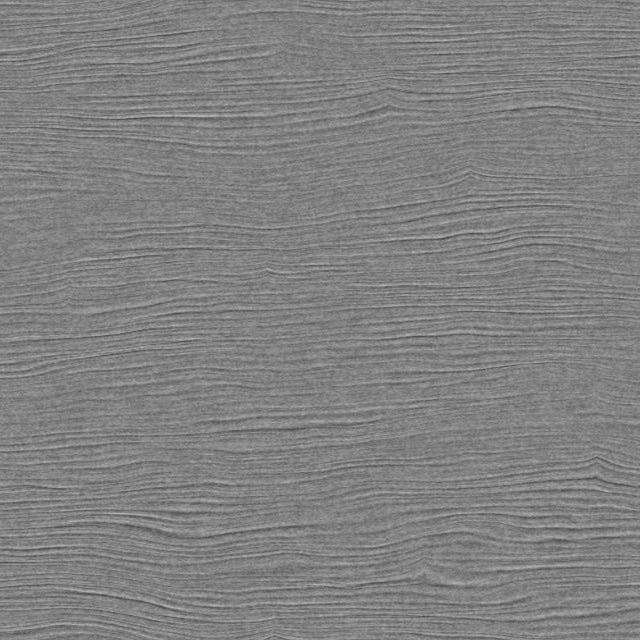
A WebGL 2 fragment shader for this texture map:

```glsl
#version 300 es
precision highp float;
precision highp int;

uniform vec2 u_resolution;
out vec4 fragColor;

const float BASE_GREY = 0.506;
const float COARSE_RINGS = 84.0;
const float FINE_RINGS = 135.0;
const float COARSE_DEPTH = 0.088;
const float FINE_DEPTH = 0.062;
const float FIBRE_CONTRAST = 0.075;
const float GRAIN_CONTRAST = 0.12;
const float SWELL_HEIGHT = 0.055;
const float RIPPLE_HEIGHT = 0.018;
const float WAVER_HEIGHT = 0.0045;
const float KNOT_LIFT = 0.012;
const int KNOT_COUNT = 9;

float hash(vec2 cell) {
    uvec2 q = uvec2(ivec2(cell)) * uvec2(1597334673u, 3812015801u);
    uint n = (q.x ^ q.y) * 1597334673u;
    n = (n ^ (n >> 15)) * 2246822519u;
    return float((n ^ (n >> 13)) >> 8) / 16777216.0;
}

float noise(vec2 p) {
    vec2 cell = floor(p);
    vec2 f = fract(p);
    f = f * f * (3.0 - 2.0 * f);
    float low = mix(hash(cell), hash(cell + vec2(1, 0)), f.x);
    float high = mix(hash(cell + vec2(0, 1)), hash(cell + vec2(1, 1)), f.x);
    return mix(low, high, f.y);
}

float bell(float x, float width) {
    return exp(-x * x / (width * width));
}

// Pointed bumps where the growth lines climb around small knots
float knotLift(vec2 p) {
    float lift = 0.0;
    for (int i = 0; i < KNOT_COUNT; i++) {
        float id = float(i);
        vec2 center = vec2(hash(vec2(id, 31)), (id + hash(vec2(id, 57))) / float(KNOT_COUNT));
        vec2 d = p - center;
        float size = mix(0.5, 1.0, hash(vec2(id, 83)));
        float peak = exp(-abs(d.x) / (0.02 * size)) + 0.5 * bell(d.x, 0.08);
        lift += KNOT_LIFT * size * peak * bell(d.y, 0.03);
    }
    return lift;
}

// Height across the grain, bent by swells, ripples and knots
float grainHeight(vec2 p) {
    float swell = noise(p * vec2(2.4, 4.0) + 11.0) - 0.5;
    float ripple = noise(p * vec2(7.0, 12.0) + 40.0) - 0.5;
    float waver = noise(p * vec2(22.0, 38.0) + 70.0) - 0.5;
    return p.y - 0.03 * p.x - SWELL_HEIGHT * swell - RIPPLE_HEIGHT * ripple
        - WAVER_HEIGHT * waver - knotLift(p);
}

// Thin shaded cuts with an equally strong lit lip, fading along each ring
float grooves(float x, float height, float rings, float seed) {
    float phase = height * rings + 1.3 * noise(vec2(x * 5.0, height * rings * 0.4) + seed);
    float ring = floor(phase);
    float f = phase - ring;
    float strength = noise(vec2(x * 7.0 + hash(vec2(ring, seed)) * 50.0, ring * 3.0 + seed));
    strength = smoothstep(0.0, 0.8, strength) * mix(0.75, 1.15, hash(vec2(ring, seed + 9.0)));
    float cut = bell(f - 0.38, 0.17);
    float lip = 0.81 * bell(f - 0.68, 0.21);
    return strength * (lip - cut);
}

void main() {
    vec2 p = gl_FragCoord.xy / u_resolution;
    float height = grainHeight(p);

    // Broad areas alternate between carved and nearly smooth wood
    float relief = mix(0.55, 1.25, smoothstep(0.2, 0.7, noise(vec2(p.x * 4.0, height * 11.0) + 5.0)));
    float shade = BASE_GREY;
    shade += COARSE_DEPTH * relief * grooves(p.x, height, COARSE_RINGS, 17.0);
    shade += FINE_DEPTH * relief * grooves(p.x, height, FINE_RINGS, 63.0);

    // Short fibres follow the grain
    float fibre = noise(vec2(p.x * 34.0, height * 270.0) + 90.0) - 0.5;
    float hair = noise(vec2(p.x * 110.0, height * 430.0) + 130.0) - 0.5;
    shade += FIBRE_CONTRAST * (0.6 * fibre + 0.8 * hair);

    // Fine surface grit
    shade += GRAIN_CONTRAST * (noise(p * vec2(400.0, 500.0) + 200.0) - 0.5);

    fragColor = vec4(vec3(clamp(shade, 0.0, 1.0)), 1.0);
}
```
